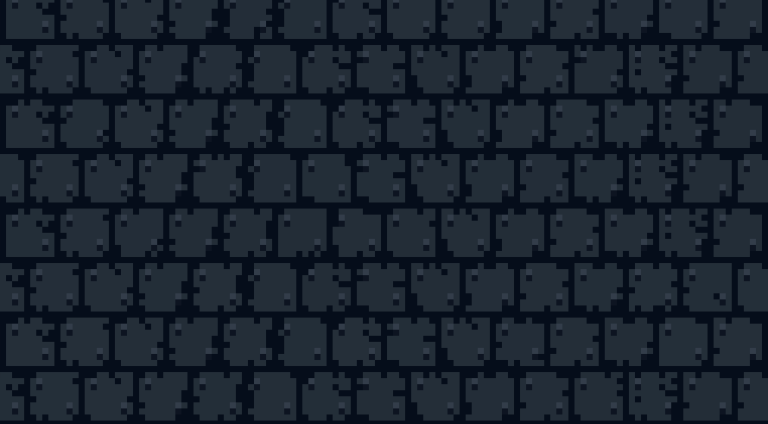
Write a Shadertoy shader that draws this texture.

```glsl
// Dark riveted stone plates laid in staggered rows, drawn on a coarse grid.
// Each plate is 8 x 8 cells plus a one-cell joint; hashed chips wear its rim,
// and the wear mostly follows the column so that rows echo one another.

float hash(ivec3 v) {
    uvec3 u = uvec3(v + 512);
    uint h = u.x * 1597334677u ^ u.y * 3812015801u ^ u.z * 2798796415u;
    h = (h ^ (h >> 15)) * 2246822519u;
    h = (h ^ (h >> 13)) * 3266489917u;
    return float((h ^ (h >> 16)) & 65535u) / 65535.0;
}

bool at(ivec2 cell, int x, int y) {
    return cell == ivec2(x, y);
}

// Larger bites that recur every six plates; cells count from the top left.
bool bitten(ivec2 c, int kind) {
    if (kind == 0) return at(c, 5, 2) || at(c, 7, 3) || at(c, 6, 3);
    if (kind == 2) return at(c, 4, 0) || at(c, 5, 1);
    if (kind == 3) return at(c, 3, 0) || at(c, 0, 5);
    if (kind == 4) return at(c, 7, 3) || at(c, 4, 7);
    return false;
}

vec3 cellColour(vec2 cell) {
    vec3 joint = vec3(0.02, 0.05, 0.10);

    // Stagger alternate rows, then split into plate index and local cell.
    float row = floor(cell.y / 9.0);
    cell.x += 5.0 * (1.0 - mod(row, 2.0));
    float column = floor(cell.x / 9.0);
    ivec2 c = ivec2(cell - 9.0 * vec2(column, row)) - 1;
    if (c.x < 0 || c.y < 0) return joint;

    // A few plates break from the wear of their column.
    ivec2 plate = ivec2(column, row);
    bool odd = hash(ivec3(plate, 7)) < 0.2;
    int seed = plate.x + (odd ? 31 * (plate.y + 2) : 0);

    // Rivets: a lit cell above a shaded one, at two opposite corners.
    if (at(c, 1, 1) || at(c, 6, 5)) return vec3(0.20, 0.24, 0.29);
    if (at(c, 1, 2) || at(c, 6, 6)) return vec3(0.05, 0.08, 0.13);

    // Chipped rim, most worn at the corners.
    bool rimX = c.x == 0 || c.x == 7;
    bool rimY = c.y == 0 || c.y == 7;
    float wear = rimX && rimY ? 0.65 : rimX || rimY ? 0.16 : 0.004;
    if (hash(ivec3(c, seed)) < wear) return joint;
    if (!odd && bitten(c, int(mod(column, 6.0)))) return joint;

    // Faint change of tone from plate to plate.
    return vec3(0.14, 0.18, 0.22) + 0.008 * (hash(ivec3(plate, 3)) - 0.5);
}

void mainImage(out vec4 fragColor, in vec2 fragCoord) {
    // Cell coordinates, with y running down from the first full row.
    vec2 uv = fragCoord / iResolution.xy;
    vec2 p = vec2(uv.x, 1.0 - uv.y) * vec2(127.0, 70.0) - vec2(0.0, 6.43);

    // Blend the four nearest cells across a narrow, smooth border.
    vec2 base = floor(p - 0.5);
    vec2 soft = clamp(vec2(63.5, 35.0) / iResolution.xy, 0.1, 0.5);
    vec2 t = smoothstep(0.5 - soft, 0.5 + soft, fract(p - 0.5));
    vec3 upper = mix(cellColour(base), cellColour(base + vec2(1, 0)), t.x);
    vec3 lower = mix(cellColour(base + vec2(0, 1)), cellColour(base + 1.0), t.x);
    fragColor = vec4(mix(upper, lower, t.y), 1.0);
}
```
